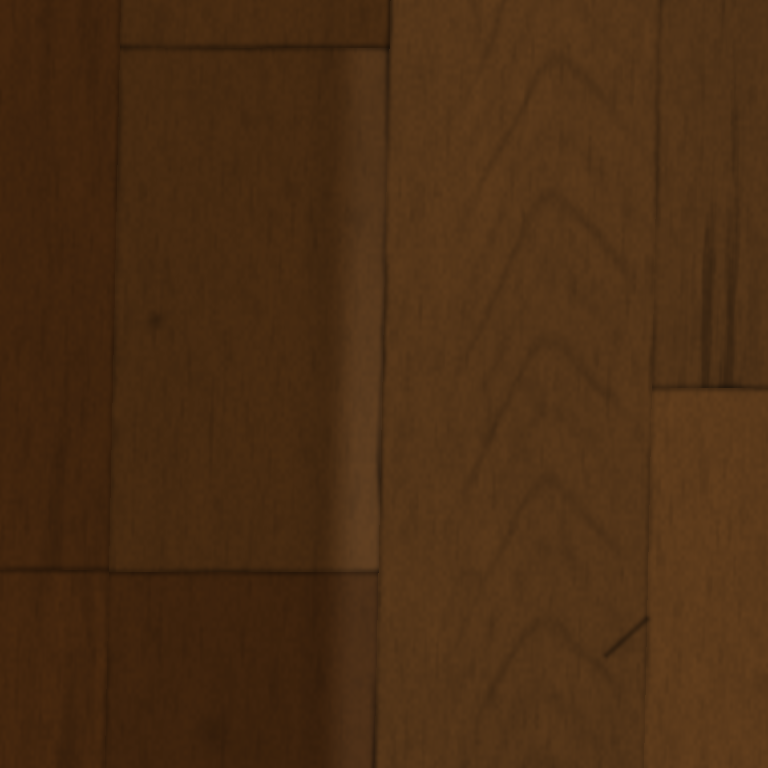
Reproduce this texture procedurally as a WebGL 2 fragment shader.

```glsl
#version 300 es
precision highp float;
// Dark brown parquet: four slightly leaning columns of planks with staggered
// end joints. Each plank has its own tint, stretched noise for fibres, and
// either arched or straight grain; seams, a bright bevel and marks go on top.

uniform vec2 u_resolution;
out vec4 fragColor;

const float FIRST_SEAM = 0.147;
const float PLANK_WIDTH = 0.351;
const float LEAN = 0.021;
const vec3 DARK_WOOD = vec3(0.255, 0.143, 0.052);
const vec3 MID_WOOD = vec3(0.278, 0.166, 0.066);
const vec3 LIGHT_WOOD = vec3(0.335, 0.212, 0.098);
const vec3 BEVEL_GLOW = vec3(0.085, 0.073, 0.060);

float hash(vec2 p) {
    vec3 q = fract(p.xyx * vec3(0.1031, 0.1030, 0.0973));
    q += dot(q, q.yzx + 33.33);
    return fract((q.x + q.y) * q.z);
}

float noise(vec2 p) {
    vec2 i = floor(p), f = fract(p);
    f = f * f * (3.0 - 2.0 * f);
    return mix(mix(hash(i), hash(i + vec2(1, 0)), f.x),
               mix(hash(i + vec2(0, 1)), hash(i + vec2(1, 1)), f.x), f.y);
}

float fbm(vec2 p) {
    float sum = 0.0, amp = 0.5;
    for (int i = 0; i < 4; i++) {
        sum += amp * noise(p);
        p = p * 2.03 + 17.0;
        amp *= 0.5;
    }
    return sum;
}

// Soft line of the given half width around distance zero
float softLine(float d, float halfWidth) {
    return exp(-d * d / (halfWidth * halfWidth));
}

float band(float x, float a, float b, float soft) {
    return smoothstep(a - soft, a + soft, x) * (1.0 - smoothstep(b - soft, b + soft, x));
}

float segmentDistance(vec2 p, vec2 a, vec2 b) {
    vec2 ab = b - a;
    return length(p - a - ab * clamp(dot(p - a, ab) / dot(ab, ab), 0.0, 1.0));
}

// Height of the lower end joint and the plank length of a column
vec2 jointLayout(float column) {
    if (column < 0.5) return vec2(0.258, 1.2);
    if (column < 1.5) return vec2(0.255, 0.683);
    if (column < 2.5) return vec2(-0.3, 1.6);
    return vec2(0.495, 1.1);
}

vec3 plankTint(float column, float row) {
    float lower = 1.0 - step(0.0, row);
    if (column < 0.5) return mix(DARK_WOOD, DARK_WOOD * 1.06, lower);
    if (column < 1.5) return mix(MID_WOOD, DARK_WOOD * 0.95, lower);
    if (column < 2.5) return LIGHT_WOOD;
    return mix(LIGHT_WOOD * 0.95, LIGHT_WOOD * 1.07, lower);
}

// Nested arches, steeper on the left leg than on the right
float archedGrain(vec2 p, vec2 apex, float spacing) {
    vec2 wobble = vec2(fbm(p * vec2(14, 9)), fbm(p * 12.0 + 40.0)) - 0.5;
    vec2 d = p - apex + 0.025 * wobble;
    float slope = d.x < 0.0 ? 2.4 : 1.2;
    float rise = d.y + slope * (sqrt(d.x * d.x + 0.0006) - 0.0245);
    float wave = abs(fract(rise / spacing + 0.5) - 0.5) * spacing;
    float fade = 1.0 - smoothstep(0.06, 0.16, abs(d.x));
    float fainter = 0.45 * softLine(spacing * 0.5 - wave, 0.018);
    return (softLine(wave, 0.013) + fainter) * fade * (0.35 + 0.65 * noise(p * vec2(40, 16)));
}

float straightGrain(vec2 p, float density) {
    return smoothstep(0.35, 0.75, fbm(vec2(p.x * density, p.y * 5.0)));
}

void main() {
    vec2 uv = gl_FragCoord.xy / u_resolution;
    vec2 p = vec2(uv.x - LEAN * (uv.y - 0.5), uv.y);

    // Plank layout
    float across = (p.x - FIRST_SEAM) / PLANK_WIDTH + 1.0;
    float column = floor(across);
    vec2 joint = jointLayout(column);
    float along = (p.y - joint.x) / joint.y;
    float row = floor(along);
    float jointDistance = (along - floor(along + 0.5)) * joint.y;
    float seam = floor(across + 0.5);
    float seamDistance = (across - seam) * PLANK_WIDTH;
    vec2 woodPoint = p + 7.3 * vec2(column, row);

    // Base tone, broad stains, fibres and fine speckle
    vec3 color = plankTint(column, row);
    color *= 0.95 + 0.10 * fbm(woodPoint * vec2(9, 4));
    color *= 0.95 + 0.10 * fbm(woodPoint * vec2(85, 17));
    color *= 0.96 + 0.08 * noise(uv * vec2(190, 150));
    color *= 1.0 - 0.07 * smoothstep(0.6, 1.0, noise(woodPoint * vec2(130, 32)));

    // Grain figure of each column
    if (column < 0.5) color *= 1.0 - 0.13 * band(p.x, 0.05, 0.14, 0.03) * straightGrain(woodPoint, 40.0);
    else if (column > 2.5) color *= 1.0 - 0.28 * step(0.0, row) * band(p.x, 0.9, 0.97, 0.03) * straightGrain(woodPoint, 60.0);
    else if (column > 1.5) color *= 1.0 - 0.15 * archedGrain(p, vec2(0.71, 0.74), 0.182);
    else {
        // Bright bevel beside a shadow, fading upward
        float glow = row < 0.0 ? 0.7 : mix(1.0, 0.55, smoothstep(0.3, 0.9, p.y));
        color += BEVEL_GLOW * glow * smoothstep(0.422, 0.472, p.x) * (1.0 - step(1.0, row));
        color *= 1.0 - 0.07 * softLine(p.x - 0.42, 0.022);
    }

    // Uneven seams, strongest in the middle, and soft end joints
    float seamStrength = seam > 1.5 && seam < 2.5 ? 0.42 : 0.24;
    float seamWear = seamStrength * (0.25 + 0.75 * noise(vec2(seam * 5.0, p.y * 13.0)));
    float seamWander = 0.003 * (noise(vec2(p.y * 30.0, seam)) - 0.5);
    color *= 1.0 - seamWear * softLine(seamDistance + seamWander, 0.0042);
    float jointWear = 0.2 + 0.16 * noise(vec2(p.x * 20.0, row));
    color *= 1.0 - jointWear * softLine(jointDistance, 0.005);

    // Knots and a slanted scratch
    float knot = softLine(length(uv - vec2(0.203, 0.583)), 0.010) + 0.5 * softLine(length(uv - vec2(0.275, 0.045)), 0.022);
    float scratch = softLine(segmentDistance(uv, vec2(0.79, 0.147), vec2(0.842, 0.194)), 0.0042);
    fragColor = vec4(color * (1.0 - 0.25 * knot) * (1.0 - 0.34 * scratch), 1.0);
}
```
